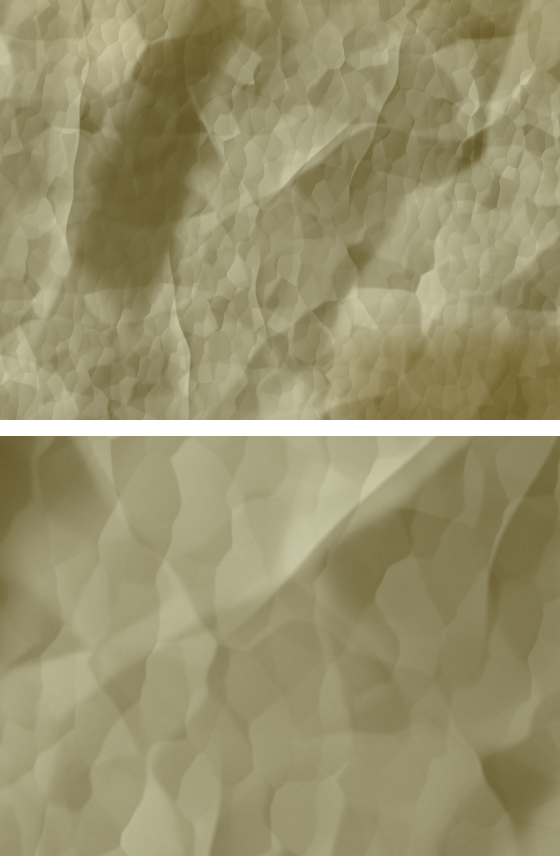
Top: the whole. Bottom: its middle third, enlarged.
Write a WebGL 2 fragment shader that draws this texture.

```glsl
#version 300 es
precision highp float;
// Crumpled cream paper under a low side light. Cellular domes and dents of
// several sizes are shaded by their slope, which jumps at straight creases;
// a few long folds and broad shadows are laid over them.

uniform vec2 u_resolution;
out vec4 fragColor;

const vec3 SHADE_COLOR = vec3(0.45, 0.41, 0.24);
const vec3 LIGHT_COLOR = vec3(0.73, 0.71, 0.56);
const vec3 MID_TINT = vec3(0.0, 0.008, 0.024);
const vec3 WARM_TINT = vec3(0.02, 0.0, -0.03);
const vec2 LIGHT_DIR = vec2(-0.88, 0.47);
const float BASE_TONE = 0.57;
const int FACET_LAYERS = 5;
const float FACET_SCALE = 2.5;     // cells per canvas height, coarsest layer
const float FACET_CONTRAST = 0.23;
const float FACET_FALLOFF = 0.82;  // contrast of each finer layer
const float FACET_CURVE = 1.5;     // slope change across a facet
const float FACET_TILT = 0.65;     // random slope of a facet
const float CREASE_LINE = 0.40;
const float FOLD_CONTRAST = 0.34;
const float SHADOW_DEPTH = 0.52;
const float GRAIN = 0.025;

// Long folds: x at the bottom, lean, lower end, upper end.
const int FOLD_COUNT = 5;
const vec4 FOLDS[FOLD_COUNT] = vec4[](
    vec4(0.19, 0.00, 0.34, 1.10), vec4(0.72, 0.25, 0.47, 0.98),
    vec4(0.43, 0.00, -0.10, 0.46), vec4(0.16, 0.96, 0.48, 0.76),
    vec4(0.61, 0.07, 0.14, 0.44));

vec2 hash2(vec2 p) {
    vec3 q = fract(p.xyx * vec3(0.1031, 0.1030, 0.0973));
    q += dot(q, q.yzx + 33.33);
    return fract((q.xx + q.yz) * q.zy);
}

mat2 rotation(float a) {
    return mat2(cos(a), sin(a), -sin(a), cos(a));
}

// Smooth wandering value in -1..1 from layered sines.
float sineNoise(vec2 p) {
    return (sin(p.x * 1.7 + 1.3 * sin(p.y * 1.1))
          + sin(p.y * 2.1 + 1.7 * sin(p.x * 0.9 + 2.0))) * 0.5;
}

vec2 sineWarp(vec2 p) {
    return vec2(sineNoise(p), sineNoise(p.yx + 7.3));
}

// Slope towards the light on one layer of domes, with creases between them.
float facets(vec2 p, vec2 lightDir) {
    vec2 cell = floor(p);
    float sharpness = mix(10.0, 40.0, 0.5 + 0.5 * sineNoise(p * 1.1 + 4.0));
    float nearest = 9.0, second = 9.0, sum = 0.0, weights = 0.0;
    for (int y = -1; y <= 1; y++)
    for (int x = -1; x <= 1; x++) {
        vec2 id = cell + vec2(x, y);
        vec2 local = p - id - hash2(id + 50.0);
        float tilt = hash2(id + 117.0).x * 2.0 - 1.0;
        float d = dot(local, local);
        float w = exp(-sharpness * d);
        sum += w * (FACET_TILT * tilt + FACET_CURVE * dot(local, lightDir));
        weights += w;
        second = min(second, max(nearest, d));
        nearest = min(nearest, d);
    }
    float edge = second - nearest;
    float lineMask = sineNoise(p * 1.9 + 11.0);
    return sum / max(weights, 1e-30) + CREASE_LINE * lineMask * exp(-20.0 * edge);
}

float crumple(vec2 p) {
    float light = 0.0, amplitude = FACET_CONTRAST, angle = 0.3;
    float scale = FACET_SCALE, relief = 1.0;
    for (int i = 0; i < FACET_LAYERS; i++) {
        mat2 turn = rotation(angle);
        vec2 q = turn * p * scale + 17.0 * float(i);
        q += 0.11 * sineWarp(q * 1.5) + 0.025 * sineWarp(q * 5.0);
        float patches = 0.95 + 0.55 * sineNoise(p * 5.0 + 9.0 * float(i));
        light += amplitude * patches * relief
               * facets(q * vec2(1.3, 0.8), turn * LIGHT_DIR);
        scale *= 1.8;
        angle += 0.75;
        amplitude *= FACET_FALLOFF;
        relief = -relief;              // alternate domes and dents
    }
    return light;
}

// Bright flank on the left of each fold, dark flank on its right.
float longFolds(vec2 p) {
    float light = 0.0;
    for (int i = 0; i < FOLD_COUNT; i++) {
        vec4 f = FOLDS[i];
        float jag = 0.025 * sineNoise(vec2(p.y * 6.0, float(i) * 3.0))
                  + 0.008 * sineNoise(vec2(p.y * 23.0, float(i)));
        float d = (p.x - f.x - f.y * p.y - jag) / sqrt(1.0 + f.y * f.y);
        float span = smoothstep(f.z, f.z + 0.12, p.y)
                   * (1.0 - smoothstep(f.w - 0.12, f.w, p.y));
        float side = 1.0 - 2.0 * smoothstep(-0.003, 0.003, d);
        float strength = 0.75 + 0.35 * sineNoise(vec2(p.y * 11.0, float(i) * 5.0));
        light += span * strength * side * exp(-abs(d) / 0.026);
    }
    return light;
}

void main() {
    vec2 p = gl_FragCoord.xy / u_resolution.y;
    vec2 s = p + 0.022 * sineWarp(p * 6.0);

    // Broad shadows: a slanted valley and a lower right hollow.
    float leftEdge = 0.43 * s.y + 1.1 * max(0.38 - s.y, 0.0);
    float rightEdge = 0.27 + 0.30 * s.y;
    float valley = smoothstep(-0.03, 0.05, s.x - leftEdge)
                 * (1.0 - smoothstep(-0.025, 0.025, s.x - rightEdge))
                 * smoothstep(0.18, 0.36, s.y);
    float hollow = smoothstep(0.70, 0.95, s.x) * (1.0 - smoothstep(0.15, 0.27, s.y));
    float shadow = max(valley, 0.85 * hollow);
    float corner = smoothstep(0.95, 1.35, s.x) * smoothstep(0.35, 0.6, s.y);

    float tone = BASE_TONE - SHADOW_DEPTH * shadow - 0.16 * corner;
    tone += 0.08 * sineNoise(p * 3.0 + 1.0);
    tone += crumple(p) * mix(1.0, 0.4, shadow);
    tone += FOLD_CONTRAST * longFolds(p);
    tone += GRAIN * (hash2(floor(p * 384.0)).x - 0.5);
    tone = clamp(tone, -0.2, 1.15);

    // Warm cast in the hollow and along the top edge.
    float warm = max(hollow, 0.6 * smoothstep(0.78, 1.05, s.y + 0.1 * sineNoise(p * 4.0)));
    vec3 color = mix(SHADE_COLOR, LIGHT_COLOR, tone) + WARM_TINT * warm;
    color += MID_TINT * smoothstep(0.0, 0.4, tone);
    fragColor = vec4(color, 1.0);
}
```
